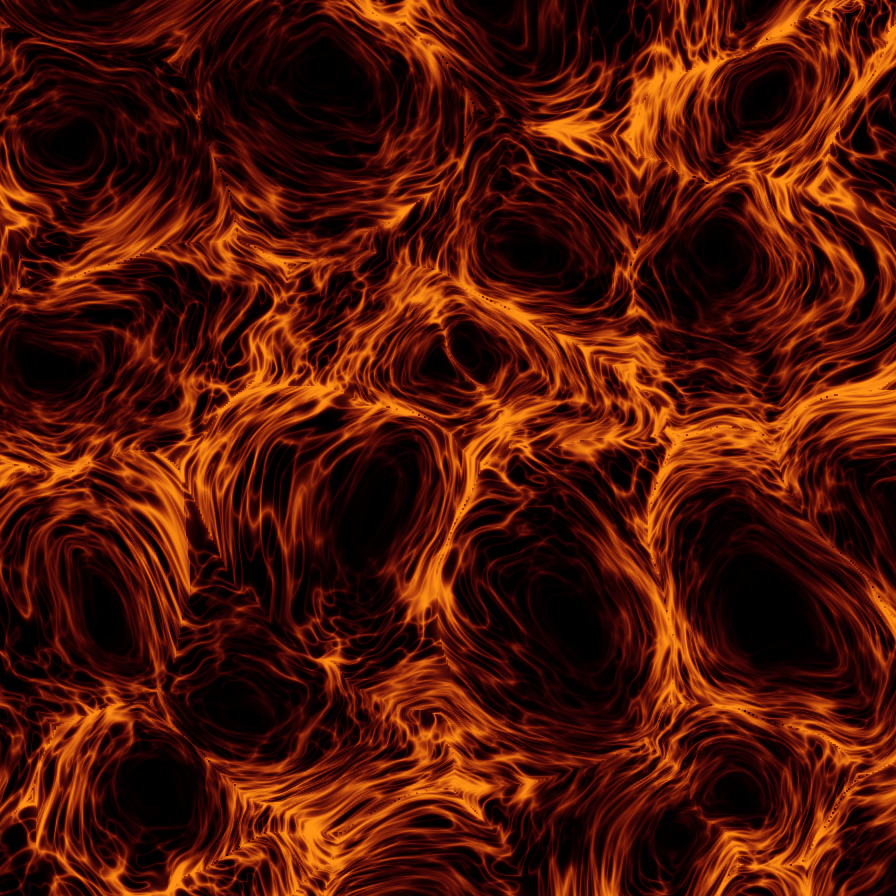
A Shadertoy shader for this texture:

```glsl
// Glowing lava filaments: fibrous rings around dark warped cells, joined by hot veins.

const float CELLS        = 4.1;   // cells across the canvas height
const float JITTER       = 1.0;   // irregularity of the cell centres
const float BROAD_WARP   = 0.46;  // strength of the broad bends
const float MIDDLE_WARP  = 0.16;  // strength of the swirls
const float FINE_WARP    = 0.035; // strength of the fine wobble
const float STRAND_FREQ  = 11.0;  // coarsest strands per cell unit
const float STRAND_SHARP = 16.0;  // thinness of the coarsest strands
const float STRAND_CURVE = 1.6;   // contrast between strands and gaps
const float FRAYING      = 0.25;  // how fast strands change along their length
const float VEIN_FALLOFF = 5.0;   // spread of the glow around cell borders
const float VEIN_SHARP   = 32.0;  // thinness of the vein cores
const float REST_GLOW    = 0.24;  // strand glow far from any vein
const float EXPOSURE     = 1.2;
const vec3  HEAT_TINT    = vec3(1.0, 0.57, 0.075);
const vec3  HEAT_POWER   = vec3(1.0, 2.3, 1.0);

// Integer hash giving three values from 0 to 1
vec3 hash3(vec3 cell) {
    uvec3 v = uvec3(ivec3(cell)) * 1664525u + 1013904223u;
    v.x += v.y * v.z; v.y += v.z * v.x; v.z += v.x * v.y;
    v ^= v >> 16u;
    v.x += v.y * v.z; v.y += v.z * v.x; v.z += v.x * v.y;
    return vec3(v >> 8u) / 16777216.0;
}

float cornerSlope(vec3 cell, vec3 f, vec3 corner) {
    return dot(hash3(cell + corner) * 2.0 - 1.0, f - corner);
}

// Gradient noise, centred on zero
float noise(vec3 p) {
    vec3 i = floor(p), f = p - i;
    vec3 u = f * f * f * (f * (f * 6.0 - 15.0) + 10.0);
    vec2 e = vec2(0.0, 1.0);
    vec4 near = vec4(cornerSlope(i, f, e.xxx), cornerSlope(i, f, e.yxx),
                     cornerSlope(i, f, e.xyx), cornerSlope(i, f, e.yyx));
    vec4 far  = vec4(cornerSlope(i, f, e.xxy), cornerSlope(i, f, e.yxy),
                     cornerSlope(i, f, e.xyy), cornerSlope(i, f, e.yyy));
    vec4 z = mix(near, far, u.z);
    vec2 y = mix(z.xy, z.zw, u.y);
    return mix(y.x, y.y, u.x);
}

vec2 noise2(vec2 p, float seed) {
    return vec2(noise(vec3(p, seed)), noise(vec3(p + 31.7, seed + 9.4)));
}

// Swirl the plane, from broad bends to fine wobble
vec2 warp(vec2 p) {
    p += BROAD_WARP * noise2(p * 0.9, 3.3);
    p += MIDDLE_WARP * noise2(p * 2.4, 17.6);
    p += FINE_WARP * noise2(p * 7.0, 29.4);
    return p;
}

// Distances to the nearest and second nearest cell centre
vec2 cellDistances(vec2 p) {
    vec2 home = floor(p);
    vec2 nearest = vec2(9.0);
    for (int y = -2; y <= 2; y++)
    for (int x = -2; x <= 2; x++) {
        vec2 cell = home + vec2(x, y);
        vec2 centre = cell + 0.5 + JITTER * (hash3(vec3(cell, 77.0)).xy - 0.5);
        float d = distance(p, centre);
        nearest.y = min(nearest.y, max(nearest.x, d));
        nearest.x = min(nearest.x, d);
    }
    return nearest;
}

// Thin threads along the rings of constant radius, kept thin where stretched
float strands(vec2 p, float radius) {
    float slope = length(vec2(dFdx(radius), dFdy(radius))) * iResolution.y / CELLS;
    float thinning = 1.0 / clamp(slope, 0.55, 1.4);
    float sum = 0.0, weight = 1.15, freq = STRAND_FREQ, sharp = STRAND_SHARP;
    mat2 turn = mat2(0.8, 0.6, -0.6, 0.8);
    for (int k = 0; k < 3; k++) {
        float n = noise(vec3(p * freq * FRAYING, radius * freq + 5.3 * float(k)));
        float softness = 0.3 * fwidth(n);
        sum += weight * exp(-sharp * thinning * sqrt(n * n + softness * softness));
        p = turn * p + 11.3;
        weight *= 0.76;
        sharp *= 0.72;
        freq *= 1.8;
    }
    return pow(sum, STRAND_CURVE);
}

vec3 heatColour(float heat) {
    float red = 1.0 - exp(-heat);
    return HEAT_TINT * pow(vec3(red), HEAT_POWER);
}

void mainImage(out vec4 fragColor, in vec2 fragCoord) {
    vec2 p = CELLS * fragCoord / iResolution.y + 20.0;
    vec2 q = warp(p);

    // Ring radius and distance from the cell border
    vec2 d = cellDistances(q);
    float border = d.y - d.x;
    float radius = d.x + 0.12 * noise(vec3(q * 2.1, 53.2));
    float fibre = strands(q, radius);

    // Uneven heat: hot patches, hot borders and dark cell centres
    float patches = clamp(1.0 + 2.0 * noise(vec3(p * 1.8, 41.5)), 0.35, 1.8);
    float glow = REST_GLOW + 0.95 * exp(-VEIN_FALLOFF * border);
    float hollow = smoothstep(0.02, 0.42, d.x);
    float vein = exp(-VEIN_SHARP * border) * smoothstep(0.5, 1.5, patches);

    float heat = fibre * glow * hollow * patches + vein * (0.5 + 1.2 * fibre);
    fragColor = vec4(heatColour(EXPOSURE * heat), 1.0);
}
```
